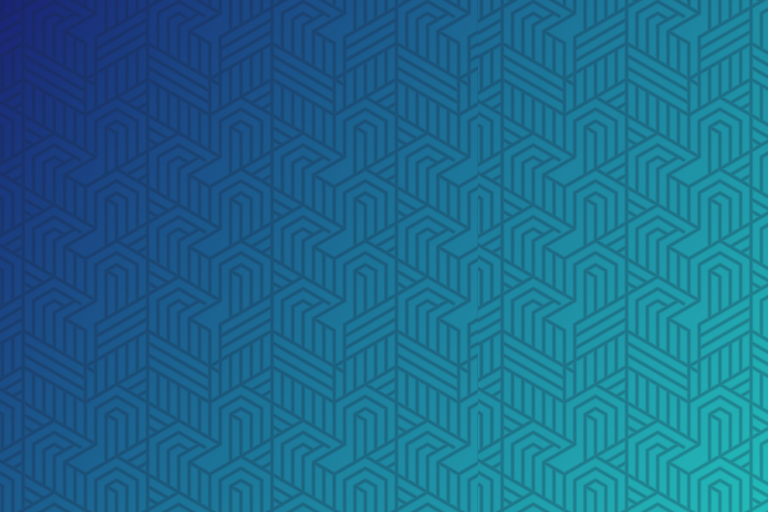
This pattern is drawn by a WebGL 1 fragment shader. Its source:

```glsl
precision highp float;
// Isometric line maze of nested arches and stripes over a blue to teal gradient.
uniform vec2 u_resolution;

const float UNIT = 0.0135;        // line pitch, in canvas widths
const float ROW_STRETCH = 1.1547; // vertical pitch over horizontal pitch
const float SHEET = 0.6237;       // width of one printed sheet
const float HALF_LINE = 0.16;     // half the line width, in pitches
const float SOFTNESS = 0.07;      // blur of the line edge, in pitches

// Distance to a segment given in lattice coordinates.
float segment(vec2 p, vec2 a, vec2 b) {
  vec2 scale = vec2(1.0, ROW_STRETCH);
  vec2 pa = (p - a) * scale;
  vec2 ba = (b - a) * scale;
  return length(pa - ba * clamp(dot(pa, ba) / dot(ba, ba), 0.0, 1.0));
}

float upright(vec2 p, float x, float top, float bottom) {
  return segment(p, vec2(x, top), vec2(x, bottom));
}

// Isometric diagonal: falls to the right for dir = 1, rises for dir = -1.
float slant(vec2 p, vec2 start, float run, float dir) {
  return segment(p, start, start + run * vec2(1.0, 0.5 * dir));
}

// Arch whose right side folds back into a hook, with uprights below.
float hookedArch(vec2 p) {
  float d = slant(p, vec2(4.0, 3.5), 3.0, -1.0);
  d = min(d, slant(p, vec2(4.0, 3.5), 2.0, 1.0));
  d = min(d, slant(p, vec2(3.0, 3.0), 2.0, -1.0));
  d = min(d, slant(p, vec2(0.0, 4.5), 7.0, 1.0));
  for (int i = 0; i < 3; i++) {
    float k = float(i);
    d = min(d, slant(p, vec2(k, 1.5 + 0.5 * k), 3.0 - k, -1.0));
    d = min(d, slant(p, vec2(3.0, k), 4.0 - 1.5 * k, 1.0));
    d = min(d, slant(p, vec2(0.0, k - 1.5), 3.0 - k, 1.0));
  }
  for (int i = 1; i < 7; i++) {
    float x = float(i);
    d = min(d, upright(p, x, 1.5 + 0.5 * x, 4.5 + 0.5 * x));
  }
  return d;
}

// Tall arch with its peak at the origin.
float tallArch(vec2 p) {
  float d = upright(p, -2.0, 2.0, 5.0);
  for (int i = 0; i < 3; i++) {
    float k = float(i);
    float reach = 3.0 - k;
    float foot = k + 0.5 * reach;
    d = min(d, slant(p, vec2(0.0, k), reach, 1.0));
    d = min(d, slant(p, vec2(-reach, foot), reach, -1.0));
    d = min(d, slant(p, vec2(k, 0.5 * k), reach, -1.0));
    d = min(d, upright(p, reach, foot, 6.0 - 0.5 * reach));
  }
  d = min(d, upright(p, -1.0, 2.5, 6.5));
  d = min(d, upright(p, 0.0, 3.0, 6.0));
  return min(d, slant(p, vec2(-1.0, 2.5), 1.0, 1.0));
}

// Row of two striped slopes meeting in a V, with uprights below.
float stripedRow(vec2 p) {
  float d = min(upright(p, 6.0, 1.5, 7.5), upright(p, 7.0, -2.0, 1.0));
  d = min(d, slant(p, vec2(6.0, 1.5), 6.0, -1.0));
  for (int i = 0; i < 4; i++) {
    float k = float(i);
    d = min(d, slant(p, vec2(0.0, k - 1.5), 6.0, 1.0));
    d = min(d, slant(p, vec2(7.0, min(k, 2.0) - 2.0), 5.0, -1.0));
  }
  for (int i = 1; i < 6; i++) {
    float x = float(i);
    d = min(d, upright(p, x, 1.5 + 0.5 * x, 4.5 + 0.5 * x));
    d = min(d, upright(p, x + 6.0, 1.5 - 0.5 * x, 4.5 - 0.5 * x));
  }
  return d;
}

// Three arch rows and one striped row in a block of 12 by 24 pitches.
float maze(vec2 lattice) {
  vec2 p = mod(lattice, vec2(12.0, 24.0));
  float d = min(p.x, 12.0 - p.x);
  for (int i = -1; i < 5; i++) {
    float row = float(i);
    vec2 q = p - vec2(0.0, 6.0 * row);
    if (mod(row, 4.0) < 2.5) {
      d = min(d, min(hookedArch(q), tallArch(q - vec2(9.0, -3.0))));
    } else {
      d = min(d, stripedRow(q));
    }
  }
  return d;
}

vec3 seaGradient(float t) {
  vec3 navy = vec3(0.10, 0.14, 0.46);
  vec3 blue = vec3(0.11, 0.46, 0.60);
  vec3 teal = vec3(0.14, 0.74, 0.73);
  return t < 0.5 ? mix(navy, blue, t * 2.0) : mix(blue, teal, t * 2.0 - 1.0);
}

void main() {
  vec2 uv = gl_FragCoord.xy / u_resolution;
  vec2 pos = vec2(gl_FragCoord.x, u_resolution.y - gl_FragCoord.y) / u_resolution.x;

  // Sheets restart partway through a column, leaving a seam.
  float sheetX = mod(pos.x + 0.0013, SHEET);
  vec2 lattice = (vec2(sheetX, pos.y) - vec2(0.0315, 0.1732)) / UNIT;
  lattice.y /= ROW_STRETCH;

  float soft = SOFTNESS + 0.7 / (UNIT * u_resolution.x);
  float line = 1.0 - smoothstep(HALF_LINE - soft, HALF_LINE + soft, maze(lattice));

  vec3 color = seaGradient(0.66 * uv.x + 0.34 * (1.0 - uv.y));
  color = mix(color, vec3(0.10, 0.15, 0.25), 0.31 * line);
  gl_FragColor = vec4(color, 1.0);
}
```
